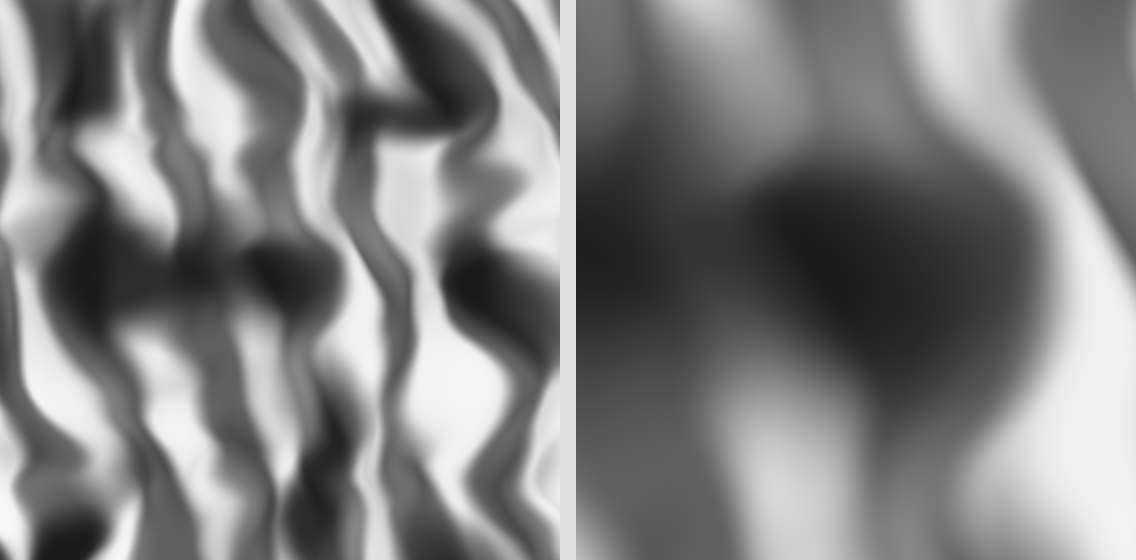
Left: the whole. Right: its middle third, enlarged.
Write a Shadertoy shader that draws this texture.

```glsl
// Soft grey marbling: wavy, leaning vertical bands with pale swollen cores,
// smoky dark pockets and faint creases. A sine stripe is drawn in a space
// bent by gradient noise, then shaded with stretched and folded noise.

const float TAU = 6.2831853;
const float BAND_COUNT = 6.0;
const float LEAN = 0.2;
const float SOOT = 0.05;
const float MID_GREY = 0.40;
const float PALE = 0.91;

// Random unit vector for a lattice cell
vec2 cellGradient(vec2 cell) {
    vec3 h = fract(vec3(cell.xyx) * vec3(0.1031, 0.1030, 0.0973));
    h += dot(h, h.yzx + 33.33);
    float angle = TAU * fract((h.x + h.y) * h.z);
    return vec2(cos(angle), sin(angle));
}

// Gradient noise, roughly -0.7 to 0.7
float gradientNoise(vec2 p) {
    vec2 cell = floor(p);
    vec2 f = p - cell;
    vec2 w = f * f * f * (f * (f * 6.0 - 15.0) + 10.0);
    vec2 e = vec2(1.0, 0.0);
    float a = dot(cellGradient(cell), f);
    float b = dot(cellGradient(cell + e.xy), f - e.xy);
    float c = dot(cellGradient(cell + e.yx), f - e.yx);
    float d = dot(cellGradient(cell + e.xx), f - e.xx);
    return mix(mix(a, b, w.x), mix(c, d, w.x), w.y);
}

// Folded noise with a slightly rounded crease, centred near zero
float creaseNoise(vec2 p, float rounding) {
    float n = gradientNoise(p);
    return sqrt(n * n + rounding * rounding) - 0.2;
}

// Bends space in ever finer steps, mostly sideways
vec2 bendSpace(vec2 p) {
    float amount = 0.14;
    float scale = 3.0;
    for (int i = 0; i < 3; i++) {
        vec2 q = p * scale + 17.3 * float(i + 1);
        p += amount * vec2(gradientNoise(q), 0.5 * gradientNoise(q + 41.7));
        amount *= 0.4;
        scale *= 1.9;
    }
    p.x += 0.035 * creaseNoise(p * vec2(6.0, 4.5) + 63.1, 0.04);
    return p;
}

// Band profile from 0 (grey) to 1 (pale), broken up along its length
float paleBands(vec2 p) {
    float wave = sin(TAU * BAND_COUNT * (p.x + LEAN * p.y));
    float swelling = 1.6 * gradientNoise(p * vec2(5.0, 4.0) + 8.4);
    return smoothstep(-0.7, 0.9, wave + swelling);
}

// Isolated smoky pockets, 0 to 1
float darkPockets(vec2 p) {
    float n = gradientNoise(p * vec2(5.2, 3.8) + 29.6);
    n += 0.2 * gradientNoise(p * vec2(12.0, 7.0) + 52.8);
    return smoothstep(0.0, 0.5, n);
}

void mainImage(out vec4 fragColor, in vec2 fragCoord) {
    vec2 uv = fragCoord / iResolution.y;
    vec2 p = bendSpace(uv);

    // Pale bands on grey
    float tone = mix(MID_GREY, PALE, paleBands(p));

    // Faint inner folds and drifting brightness
    tone += 0.32 * creaseNoise(p * vec2(10.0, 4.0) + 75.2, 0.03);
    tone += 0.12 * gradientNoise(p * vec2(13.0, 5.0) + 91.5);

    // Dark pockets
    tone = mix(tone, SOOT, 0.85 * darkPockets(p));

    // Soft shoulder keeps the highlights smooth
    tone = min(tone, 0.85 + 0.13 * tanh(max(tone - 0.85, 0.0) / 0.13));
    fragColor = vec4(vec3(clamp(tone, 0.02, 1.0)), 1.0);
}
```
